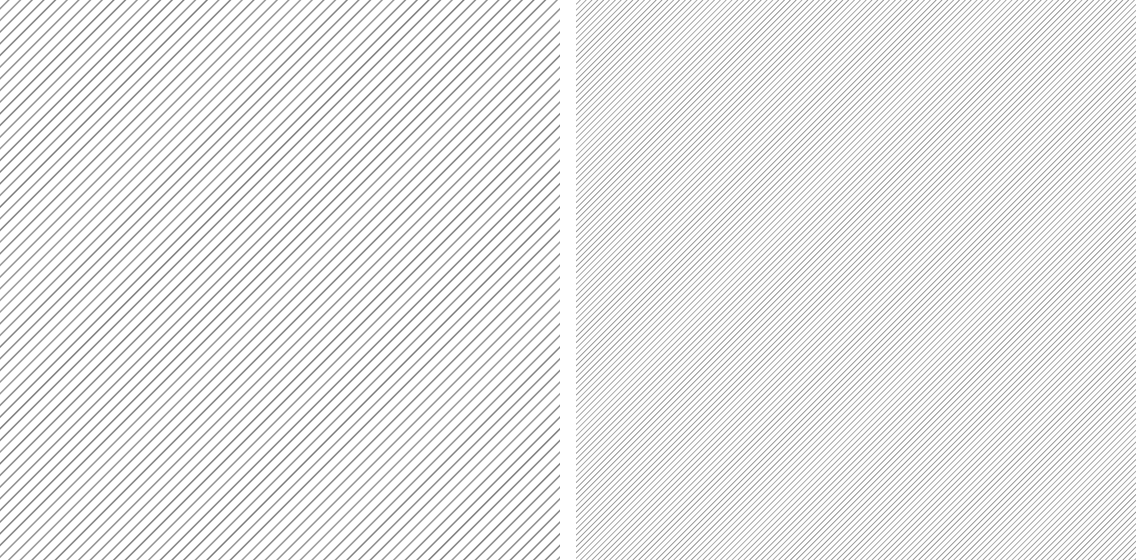
Left, the tile; right, the same tile 2 across and 2 down.
This pattern is drawn by a three.js fragment shader. Its source:

```glsl
// Thin grey diagonal pinstripes of slightly uneven weight on a white ground.

varying vec2 vUv;

const float REPEATS = 48.0;        // stripes across and down
const float PHASE = 0.75;          // stripe centre within one repeat
const float HALF_WIDTH = 0.0935;   // half stripe width, in repeats
const float SOFTNESS = 0.078;      // edge blur to each side, in repeats
const float UNEVENNESS = 0.14;     // variation in ink between stripes

const vec3 GROUND = vec3(1.0);
const vec3 STRIPE = vec3(0.55);

float hash(float n) {
  return fract(sin(n * 12.9898) * 43758.5453);
}

// Position across the 45 degree stripes, whole at each stripe centre
float stripeCoordinate(vec2 p, float repeats, float phase) {
  return (p.x - p.y) * repeats - phase;
}

// Soft-edged coverage of a band around its centre
float band(float dist, float halfWidth, float softness) {
  return 1.0 - smoothstep(halfWidth - softness, halfWidth + softness, dist);
}

// Ink strength of one stripe, wrapping after a full set of repeats
float stripeInk(float index, float repeats, float unevenness) {
  float wrapped = floor(mod(index + 0.5, repeats));
  return 1.0 + unevenness * (2.0 * hash(wrapped + 1.0) - 1.0);
}

void main() {
  float across = stripeCoordinate(vUv, REPEATS, PHASE);
  float index = floor(across + 0.5);
  float coverage = band(abs(across - index), HALF_WIDTH, SOFTNESS);
  float ink = coverage * stripeInk(index, REPEATS, UNEVENNESS);
  gl_FragColor = vec4(mix(GROUND, STRIPE, ink), 1.0);
}
```
